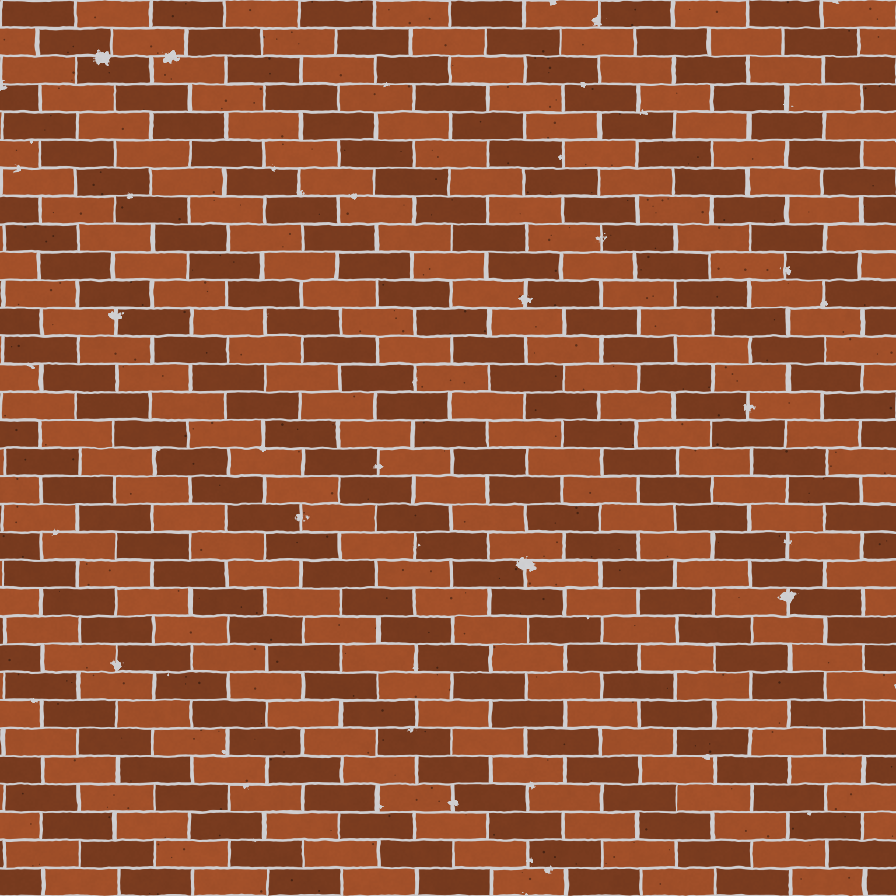
Write a WebGL 1 fragment shader that draws this texture.

```glsl
precision highp float;
uniform vec2 u_resolution;

const float BRICK_LENGTH = 32.0 / 12.0; // measured in course heights

float hash(vec2 p) {
  vec3 q = fract(vec3(p.xyx) * 0.1031);
  q += dot(q, q.yzx + 33.33);
  return fract((q.x + q.y) * q.z);
}

float noise(vec2 p) {
  vec2 i = floor(p), f = fract(p);
  f = f * f * (3.0 - 2.0 * f);
  return mix(mix(hash(i), hash(i + vec2(1.0, 0.0)), f.x),
             mix(hash(i + vec2(0.0, 1.0)), hash(i + 1.0), f.x), f.y);
}

// Half-brick stagger with a slight drift and jitter, in brick lengths
float courseShift(float row) {
  return 0.5 * row + 0.0015 * row + 0.045 * hash(vec2(row, 7.3)) - 0.005;
}

vec2 brickAt(vec2 p) {
  float row = floor(p.y);
  return vec2(floor(p.x / BRICK_LENGTH - courseShift(row)), row);
}

vec2 brickCenter(vec2 id) {
  return vec2((id.x + 0.5 + courseShift(id.y)) * BRICK_LENGTH, id.y + 0.5);
}

// Signed distance to a slightly tilted brick with uneven edges
float brickDistance(vec2 p, vec2 id) {
  vec2 local = p - brickCenter(id);
  local.y += local.x * (hash(id + 11.0) - 0.5) * 0.024;
  local.x += (hash(id + 23.0) - 0.5) * 0.045;
  local += (vec2(noise(p * 2.5), noise(p * 2.5 + 40.0)) - 0.5) * 0.05;
  local += (vec2(noise(p * 8.0 + 9.0), noise(p * 8.0 + 70.0)) - 0.5) * 0.025;
  vec2 halfSize = vec2(1.271, 0.4575);
  halfSize += (vec2(hash(id + 31.0), hash(id + 47.0)) - 0.5) * vec2(0.045, 0.02);
  vec2 d = abs(local) - halfSize;
  return max(d.x, d.y);
}

// Signed distance to the mortar-filled chips along the joints
float chipDistance(vec2 p, vec2 id) {
  float nearest = 1.0;
  float ragged = (noise(p * 6.0) - 0.5) * 0.2 + (noise(p * 15.0) - 0.5) * 0.12;
  for (int j = -1; j <= 1; j++) {
    for (int i = -1; i <= 1; i++) {
      float row = id.y + float(j);
      float column = brickAt(vec2(p.x, row + 0.5)).x + float(i);
      vec2 cell = vec2(column, row);
      if (hash(cell + 61.0) < 0.15) {
        float along = hash(cell + 83.0) - 0.5;
        vec2 offset = hash(cell + 97.0) < 0.5
          ? vec2(-0.5 * BRICK_LENGTH, along * 0.9)
          : vec2(along * BRICK_LENGTH, -0.46);
        float radius = 0.07 + 0.19 * pow(hash(cell + 113.0), 3.0);
        vec2 d = p - brickCenter(cell) - offset;
        nearest = min(nearest, length(d * vec2(0.85, 1.1)) - radius + ragged);
      }
    }
  }
  return nearest;
}

// Sparse small pits in the brick faces
float pits(vec2 p, float soft) {
  vec2 cell = floor(p * 4.0);
  vec2 center = 0.25 + 0.5 * vec2(hash(cell + 5.0), hash(cell + 17.0));
  float d = length(fract(p * 4.0) - center) / 4.0;
  float radius = 0.015 + 0.03 * hash(cell + 29.0);
  return step(hash(cell + 37.0), 0.025) * (1.0 - smoothstep(radius - soft, radius + soft, d));
}

void main() {
  vec2 uv = gl_FragCoord.xy / u_resolution;
  vec2 p = vec2(uv.x, 1.0 - uv.y) * 32.0;
  float soft = 32.0 / u_resolution.y * 0.65;
  vec2 id = brickAt(p);

  // Alternating brick tones with faint mottling
  vec3 darkBrick = vec3(0.47, 0.23, 0.12);
  vec3 lightBrick = vec3(0.63, 0.31, 0.16);
  vec3 color = mix(darkBrick, lightBrick, mod(id.x, 2.0));
  color *= 1.0 + (hash(id + 3.0) - 0.5) * 0.035;
  color *= 1.0 + (noise(p * 3.0) - 0.5) * 0.03 + (noise(p * 14.0) - 0.5) * 0.03;
  color *= 1.0 - 0.4 * pits(p, soft);

  // Joints and chips share the mortar
  vec3 mortar = vec3(0.81, 0.81, 0.82) * (0.99 + 0.02 * noise(p * 10.0));
  float gap = max(brickDistance(p, id), -chipDistance(p, id));
  color = mix(color, mortar, smoothstep(-soft, soft, gap));

  gl_FragColor = vec4(color, 1.0);
}
```
